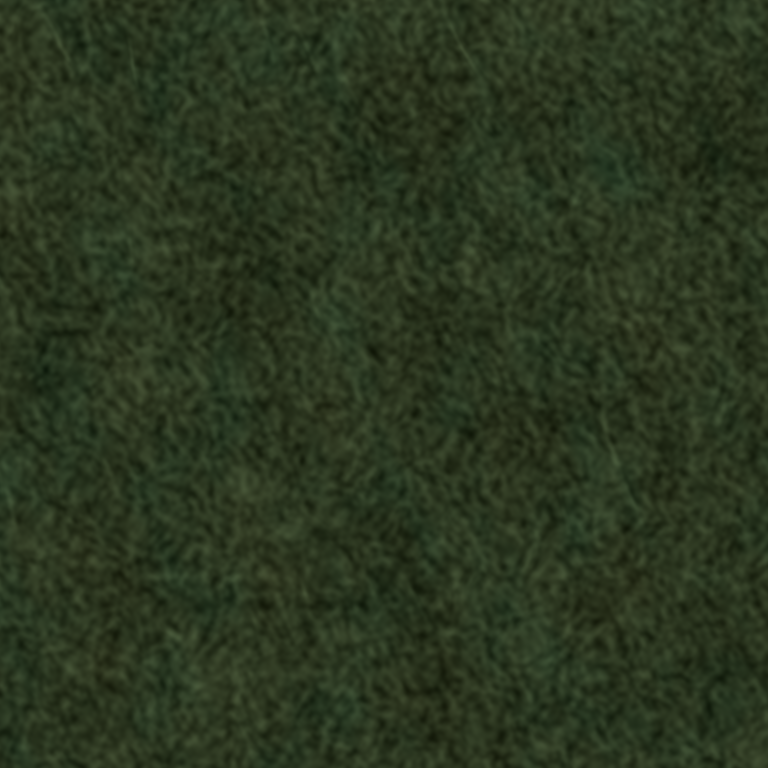
A WebGL 2 fragment shader for this texture:

```glsl
#version 300 es
precision highp float;
// Soft mossy green hide: short blurred grains, faint leaning veins and cool or olive patches.

#define GRAIN_SCALE vec2(70.0, 54.0)
#define FINE_SCALE 86.0
#define GRAIN_CONTRAST 0.92
#define GRAIN_LEAN 0.35
#define WARP_AMOUNT 0.006
#define VEIN_STRENGTH 0.38
#define CLUMP_STRENGTH 0.34
#define PATCH_STRENGTH 0.42
#define MEAN_TONE 0.37
#define SHADOW_COLOR vec3(0.130, 0.168, 0.090)
#define LIGHT_COLOR vec3(0.230, 0.283, 0.178)
#define COOL_SHIFT vec3(-0.022, 0.010, 0.014)

uniform vec2 u_resolution;
out vec4 fragColor;

// Integer hash of a lattice cell, from 0 to 1
float hash(ivec2 cell) {
    uvec2 q = uvec2(cell) * uvec2(1597u, 3571u);
    uint h = (q.x ^ (q.y << 16)) + q.y;
    h = (h ^ (h >> 16)) * 73244475u;
    h = (h ^ (h >> 15)) * 73244475u;
    h ^= h >> 16;
    return float(h & 65535u) / 65536.0;
}

// Dot product of a random unit gradient with the offset from its corner
float cornerSlope(ivec2 cell, vec2 offset) {
    float angle = 6.28319 * hash(cell);
    return dot(vec2(cos(angle), sin(angle)), offset);
}

// Gradient noise, about -0.7 to 0.7
float gradientNoise(vec2 p) {
    vec2 base = floor(p);
    vec2 f = p - base;
    ivec2 c = ivec2(base) + 1000;
    vec2 s = f * f * f * (f * (f * 6.0 - 15.0) + 10.0);
    float low = mix(cornerSlope(c, f),
                    cornerSlope(c + ivec2(1, 0), f - vec2(1.0, 0.0)), s.x);
    float high = mix(cornerSlope(c + ivec2(0, 1), f - vec2(0.0, 1.0)),
                     cornerSlope(c + ivec2(1, 1), f - vec2(1.0, 1.0)), s.x);
    return mix(low, high, s.y);
}

// Layered noise for the broad patches
float patchNoise(vec2 p) {
    float sum = 0.0;
    float weight = 1.0;
    for (int i = 0; i < 3; i++) {
        sum += weight * gradientNoise(p);
        p = mat2(1.6, 1.2, -1.2, 1.6) * p + 17.3;
        weight *= 0.65;
    }
    return sum;
}

// Tilt the vertical axis to the left by the given slope
vec2 lean(vec2 p, float slope) {
    return vec2(p.x + slope * p.y, p.y);
}

// Grains that lean left or right from region to region
float grainTone(vec2 p) {
    float leftGrain = gradientNoise(lean(p, GRAIN_LEAN) * GRAIN_SCALE);
    float rightGrain = gradientNoise(lean(p, -GRAIN_LEAN) * GRAIN_SCALE + 137.0);
    float side = smoothstep(0.0, 0.4, gradientNoise(p * 9.0 + 61.0));
    float blend = mix(leftGrain, rightGrain, side);
    blend /= length(vec2(1.0 - side, side));
    vec2 turned = mat2(0.8, 0.6, -0.6, 0.8) * p;
    return blend + 0.75 * gradientNoise(turned * FINE_SCALE + 129.0);
}

// Thin, broken, steep ridges
float veinTone(vec2 p) {
    float ridge = abs(gradientNoise(lean(p, 0.3) * vec2(15.0, 4.0) + 83.0));
    float presence = smoothstep(0.05, 0.4, gradientNoise(p * 7.0 + 211.0));
    return presence * (1.0 - smoothstep(0.0, 0.09, ridge));
}

void main() {
    vec2 uv = gl_FragCoord.xy / u_resolution;

    // Bend the grain gently
    vec2 bend = vec2(gradientNoise(uv * 19.0 + 5.0), gradientNoise(uv * 19.0 + 47.0));
    vec2 p = uv + WARP_AMOUNT * bend;

    // Combine fine relief, veins, clumps and broad shading
    float tone = MEAN_TONE + GRAIN_CONTRAST * grainTone(p);
    tone += VEIN_STRENGTH * veinTone(p);
    tone += CLUMP_STRENGTH * gradientNoise(lean(p, 0.25) * vec2(34.0, 21.0) + 311.0);
    tone += PATCH_STRENGTH * patchNoise(uv * vec2(8.0, 5.5) + 9.0);

    // Drift the hue between cool green and olive, with a weaker olive side
    float hue = patchNoise(lean(uv, 0.2) * vec2(9.0, 6.0) + 157.0);
    hue = mix(0.45 * hue, hue, smoothstep(-0.1, 0.2, hue));
    vec3 color = mix(SHADOW_COLOR, LIGHT_COLOR, tone) + COOL_SHIFT * hue;
    fragColor = vec4(clamp(color, 0.0, 1.0), 1.0);
}
```
